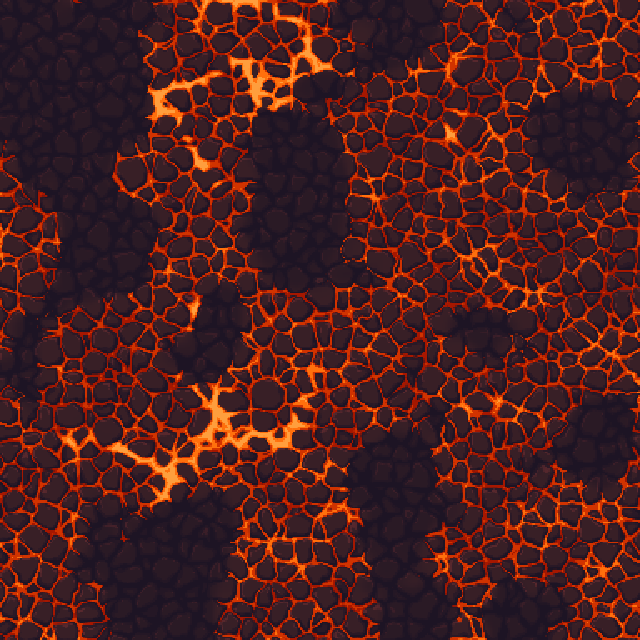
Give the GLSL for this texture, as a Shadertoy shader.

```glsl
// Cooled volcanic stones in pixel-art style, with glowing lava in the cracks between them.
#define PIXELS 384.0      // art pixels across the canvas
#define STONES 33.0       // stone grid cells across the canvas
#define SIZE_SPREAD 0.5   // how much stone sizes differ
#define ROUNDING 14.0     // lower gives rounder stone corners
#define CRACK 0.055       // half width of an ordinary crack
#define HOT_WIDEN 0.17    // extra half width in hot veins
#define SOFT 0.02         // softness of colour borders

const vec3 GAP    = vec3(0.115, 0.080, 0.140);
const vec3 SIDE   = vec3(0.165, 0.098, 0.148);
const vec3 FACE   = vec3(0.218, 0.122, 0.150);
const vec3 RIM    = vec3(0.360, 0.160, 0.180);
const vec3 EMBER  = vec3(0.650, 0.090, 0.000);
const vec3 LAVA   = vec3(0.820, 0.200, 0.000);
const vec3 ORANGE = vec3(1.000, 0.440, 0.050);
const vec3 YELLOW = vec3(1.000, 0.620, 0.240);

vec3 hash3(vec2 p) {
    vec3 q = fract(vec3(p.xyx) * vec3(0.1031, 0.1030, 0.0973));
    q += dot(q, q.yxz + 33.33);
    return fract((q.xxy + q.yzz) * q.zyx);
}

float noise(vec2 p) {
    vec2 i = floor(p), f = fract(p);
    f = f * f * (3.0 - 2.0 * f);
    return mix(mix(hash3(i).x, hash3(i + vec2(1, 0)).x, f.x),
               mix(hash3(i + vec2(0, 1)).x, hash3(i + vec2(1, 1)).x, f.x), f.y);
}

float fbm(vec2 p) {
    float sum = 0.0, amp = 0.571;
    for (int i = 0; i < 3; i++) {
        sum += amp * noise(p);
        p = p * 2.03 + 17.3;
        amp *= 0.5;
    }
    return sum;
}

float band(float edge, float x) {
    return smoothstep(edge - SOFT, edge + SOFT, x);
}

// Offset to a stone centre (xy) and its weighted squared distance (z)
vec3 stoneSite(vec2 p, vec2 cell) {
    vec3 h = hash3(cell + 57.0);
    vec2 r = cell + 0.05 + 0.9 * h.xy - p;
    return vec3(r, dot(r, r) - SIZE_SPREAD * h.z * h.z);
}

// Returns the offset to the nearest stone (xy) and the rounded border distance (z)
vec3 stones(vec2 p) {
    vec2 base = floor(p);
    vec3 nearest = vec3(0.0, 0.0, 1e5);
    for (int y = -2; y <= 2; y++)
    for (int x = -2; x <= 2; x++) {
        vec3 s = stoneSite(p, base + vec2(x, y));
        if (s.z < nearest.z) nearest = s;
    }
    float sum = 1e-6;
    for (int y = -2; y <= 2; y++)
    for (int x = -2; x <= 2; x++) {
        vec3 s = stoneSite(p, base + vec2(x, y));
        float gap = length(s.xy - nearest.xy);
        if (gap > 1e-4) sum += exp(-ROUNDING * (s.z - nearest.z) / (2.0 * gap));
    }
    return vec3(nearest.xy, -log(sum) / ROUNDING);
}

void mainImage(out vec4 fragColor, in vec2 fragCoord) {
    vec2 uv = fragCoord / iResolution.y;
    uv = (floor(uv * PIXELS) + 0.5) / PIXELS;

    // Stone layout with slightly ragged outlines
    vec2 p = uv * STONES;
    p += 0.3 * (vec2(noise(p * 2.1), noise(p * 2.1 + 40.0)) - 0.5);
    vec3 stone = stones(p);
    float border = stone.z;

    // Broad cold patches and hot veins
    float cool = smoothstep(0.44, 0.35, fbm(uv * 6.5 + 3.0));
    float vein = 1.0 - abs(2.0 * fbm(uv * 5.0 + 9.0) - 1.0);
    float hot = smoothstep(0.87, 0.99, vein) * smoothstep(0.46, 0.60, fbm(uv * 5.0 + 31.0));
    hot *= 1.0 - cool;
    float flicker = noise(uv * 26.0) - 0.5;

    // Stone shading, lit from the upper left
    float tilt = dot(-stone.xy, vec2(-0.45, 0.89));
    float grain = noise(p * 3.3 + 11.0);
    float facet = border + 0.16 * tilt + 0.14 * (grain - 0.5);
    float face = band(0.19, facet);
    vec3 color = mix(GAP, SIDE, band(0.09, facet));
    color = mix(color, FACE, face);
    float rim = face * (1.0 - band(0.25, facet)) * band(0.08, tilt);
    color = mix(color, RIM, 0.9 * rim * band(0.5, noise(p * 4.0 + 70.0)));
    color = mix(color, GAP, 0.5 * cool);

    // Lava rises in temperature towards the middle of each crack
    float width = CRACK + 0.04 * flicker + HOT_WIDEN * hot - 0.16 * cool;
    float depth = width - border;
    float heat = 4.0 * depth + 0.28 * hot + 0.5 * flicker;
    vec3 lava = mix(EMBER, LAVA, band(0.14, heat));
    lava = mix(lava, ORANGE, band(0.44, heat));
    lava = mix(lava, YELLOW, band(0.82, heat));
    color = mix(color, lava, band(0.0, depth));

    fragColor = vec4(color, 1.0);
}
```
